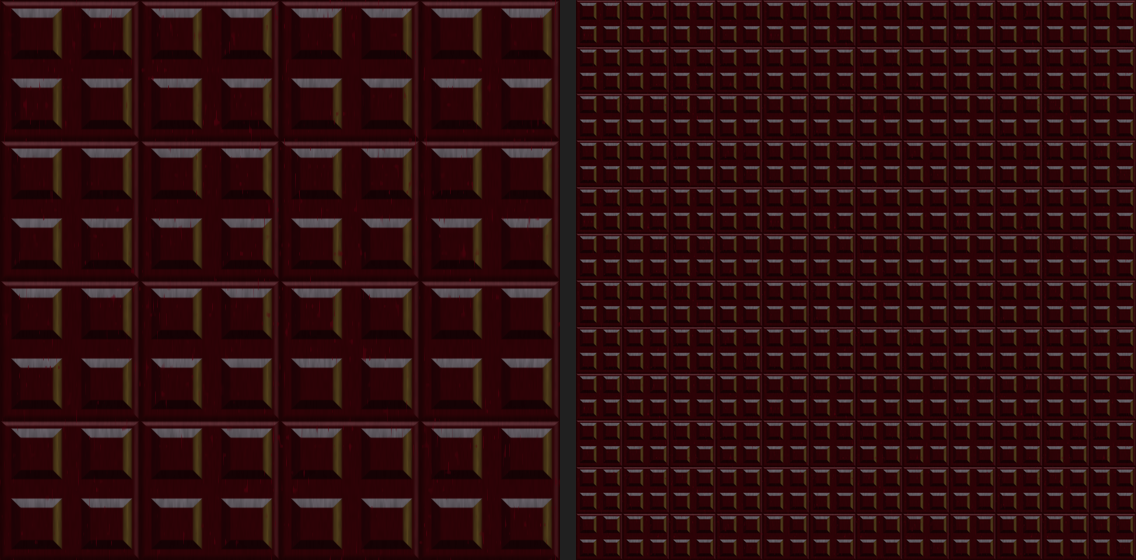
Left, the tile; right, the same tile 3 across and 3 down.
Write a WebGL 2 fragment shader that draws this pattern.

```glsl
#version 300 es
precision highp float;

uniform vec2 u_resolution;
out vec4 fragColor;

// Layout: lengths are in cells, one square per cell, 2 x 2 cells per panel
const float CELLS = 8.0;
const vec2 SQUARE_CENTER = vec2(0.524, 0.516);
const float SQUARE_HALF = 0.361;
const float SQUARE_BEVEL = 0.13;
const float PANEL_BEVEL = 0.105;
const float EDGE_SOFTNESS = 0.016;

// Wear: whole numbers of noise cells across and down
const vec2 STREAK_GRID = vec2(256.0, 64.0);
const vec2 BRUSH_GRID = vec2(200.0, 32.0);
const float STREAK_STRENGTH = 0.6;
const float BRUSH_STRENGTH = 0.16;

// Colours
const vec3 BASE = vec3(0.172, 0.008, 0.022);
const vec3 GROOVE = vec3(0.115, 0.006, 0.014);
const vec3 SHADE_LEFT = vec3(0.112, 0.008, 0.020);
const vec3 SHADE_BOTTOM = vec3(0.082, 0.006, 0.014);
const vec3 SILVER = vec3(0.375, 0.350, 0.375);
const vec3 OLIVE = vec3(0.315, 0.245, 0.105);
const vec3 OLIVE_EDGE = vec3(0.205, 0.125, 0.055);
const vec3 RIDGE_TOP = vec3(0.350, 0.170, 0.195);
const vec3 RIDGE_RIGHT = vec3(0.240, 0.070, 0.090);
const vec3 STREAK = vec3(0.330, 0.000, 0.055);

float hash(vec2 p) {
    vec3 q = fract(vec3(p.xyx) * 0.1031);
    q += dot(q, q.yzx + 33.33);
    return fract((q.x + q.y) * q.z);
}

// Value noise that wraps over the canvas
float wrappedNoise(vec2 uv, vec2 grid, float seed) {
    vec2 p = uv * grid;
    vec2 i = floor(p);
    vec2 f = smoothstep(0.0, 1.0, p - i);
    vec2 a = mod(i, grid) + seed;
    vec2 b = mod(i + 1.0, grid) + seed;
    return mix(mix(hash(a), hash(vec2(b.x, a.y)), f.x),
               mix(hash(vec2(a.x, b.y)), hash(b), f.x), f.y);
}

// Weights of the mitred faces: top, right, bottom, left
vec4 faceWeights(vec2 p, float soft) {
    float rising = smoothstep(-soft, soft, p.x + p.y);
    float falling = smoothstep(-soft, soft, p.y - p.x);
    return vec4(rising * falling, rising * (1.0 - falling),
                (1.0 - rising) * (1.0 - falling), (1.0 - rising) * falling);
}

float insetDistance(vec2 p, float halfSize) {
    return halfSize - max(abs(p.x), abs(p.y));
}

// Rounded rim of a panel
vec3 panelColor(vec2 p, float soft) {
    float t = clamp(insetDistance(p, 1.0) / PANEL_BEVEL, 0.0, 1.0);
    float ridge = smoothstep(0.05, 0.45, t) * (1.0 - smoothstep(0.55, 1.0, t));
    vec3 ground = mix(GROOVE, BASE, smoothstep(0.1, 0.9, t));
    vec4 w = faceWeights(p, soft);
    return mix(ground, RIDGE_TOP, ridge * w.x)
         + (RIDGE_RIGHT - ground) * ridge * w.y;
}

// Four lit bevels around the flat middle of a square
vec3 squareColor(vec2 p, float soft, float brush) {
    float d = insetDistance(p, SQUARE_HALF);
    float t = clamp(d / SQUARE_BEVEL, 0.0, 1.0);
    vec4 w = faceWeights(p, soft);
    vec3 silver = SILVER * (1.0 + BRUSH_STRENGTH * (brush - 0.5)) * mix(1.04, 0.92, t);
    vec3 olive = mix(OLIVE_EDGE, OLIVE, 1.0 - abs(2.0 * t - 1.0));
    vec3 left = mix(SHADE_LEFT, BASE, 0.3 * t);
    vec3 bevel = silver * w.x + olive * w.y + SHADE_BOTTOM * w.z + left * w.w;
    return mix(bevel, BASE, smoothstep(-soft, soft, d - SQUARE_BEVEL));
}

void main() {
    vec2 uv = gl_FragCoord.xy / u_resolution;
    vec2 cell = uv * CELLS;
    float soft = max(EDGE_SOFTNESS, 0.75 * CELLS / min(u_resolution.x, u_resolution.y));

    // Panels with raised squares
    vec2 square = fract(cell) - SQUARE_CENTER;
    float brush = wrappedNoise(uv, BRUSH_GRID, 17.0);
    vec3 color = panelColor(mod(cell, 2.0) - 1.0, soft);
    float inside = smoothstep(-soft, soft, insetDistance(square, SQUARE_HALF));
    color = mix(color, squareColor(square, soft, brush), inside);

    // Fine grain and sparse red streaks, gathered in patches
    float grain = wrappedNoise(uv, BRUSH_GRID * 2.0, 5.0) - 0.5;
    color *= 1.0 + 0.12 * grain;
    float patches = wrappedNoise(uv, vec2(24.0), 71.0);
    float streak = smoothstep(0.80, 1.0, wrappedNoise(uv, STREAK_GRID, 43.0));
    color = mix(color, STREAK, STREAK_STRENGTH * streak * smoothstep(0.25, 0.75, patches));

    fragColor = vec4(color, 1.0);
}
```
